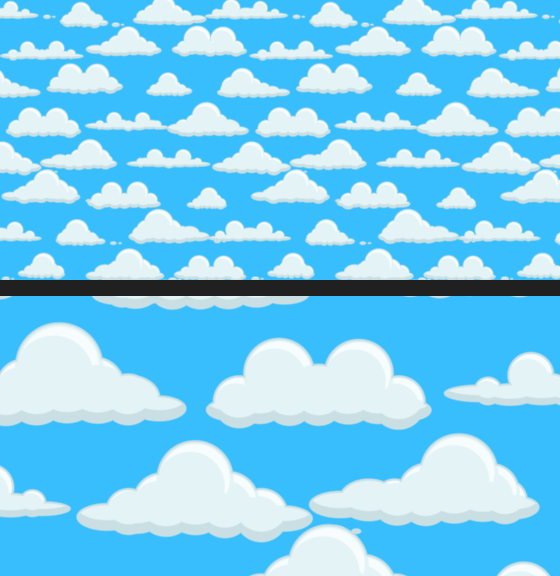
Top, the full canvas; bottom, a detail of the centre.
A WebGL 2 fragment shader for this pattern:

```glsl
#version 300 es
precision highp float;

uniform vec2 u_resolution;
out vec4 fragColor;

const vec3 SKY = vec3(0.22, 0.747, 0.992);
const vec3 BODY = vec3(0.893, 0.953, 0.966);
const vec3 SHADOW = vec3(0.79, 0.875, 0.89);
const vec3 HIGHLIGHT = vec3(0.97, 0.99, 0.995);
const vec2 CELL = vec2(0.297, 0.131);
const float REPEAT_COLUMNS = 3.0;
const float RIM = 0.0025;
const int TOWER_PUFFS = 5;
const int SOLID_PUFFS = 12;
const int ALL_PUFFS = 14;

struct Cloud {
    vec2 size;
    float peak;
    float seed;
    bool twin;
    int puffs;
};

float hash(vec2 p) {
    vec3 v = fract(vec3(p.xyx) * 0.1031);
    v += dot(v, v.yzx + 33.33);
    return fract((v.x + v.y) * v.z);
}

float ellipseDistance(vec2 p, vec2 radius) {
    float k = length(p / radius);
    return k * (k - 1.0) / max(length(p / (radius * radius)), 1e-4);
}

float fill(float dist, float aa) {
    return 1.0 - smoothstep(-aa, aa, dist);
}

// Centre in xy and radii in zw: tower from back to front, base lobes, wisps
vec4 puff(int i, Cloud c) {
    float vary = hash(vec2(float(i) * 7.0 + 3.0, c.seed));
    if (i < TOWER_PUFFS) {
        float j = float(i);
        float side = (1.0 - 0.5 * floor(j / 2.0)) * (mod(j, 2.0) * 2.0 - 1.0);
        float away = abs(side);
        float level = c.twin ? 1.0 - 2.0 * abs(away - 0.5) : pow(1.0 - away, 1.3);
        level *= away > 0.0 ? mix(0.72, 1.0, vary) : 1.0;
        float r = c.size.y * mix(0.25, 0.41, level) * mix(0.92, 1.1, vary);
        float top = c.size.y * mix(0.52, 1.0, level);
        float limit = 0.37 * c.size.x;
        float x = clamp(c.peak + side * (c.twin ? 0.36 : 0.3) * c.size.x, -limit, limit);
        return vec4(x, max(r * 0.6, top - r), r, r);
    }
    if (i < SOLID_PUFFS) {
        float t = float(i - TOWER_PUFFS) / 3.0 - 1.0;
        float ry = c.size.y * mix(0.26, 0.125, t * t) * mix(0.85, 1.2, vary);
        float rx = 0.12 * c.size.x * mix(0.85, 1.25, vary);
        float y = ry + c.size.y * 0.05 * (t * t + vary);
        return vec4(t * 0.4 * c.size.x, y, rx, ry);
    }
    float k = float(i - SOLID_PUFFS);
    vec2 wisp = vec2(0.014, 0.008) * (1.0 - 0.5 * k) * mix(0.7, 1.1, vary);
    return vec4(0.56 * c.size.x + 0.02 + 0.024 * k, 0.01, wisp);
}

vec3 paintCloud(vec3 color, vec2 p, Cloud c, float aa) {
    float outline = 1.0;
    float lit = 1.0;
    float shine = 0.0;
    float lift = 0.09 * c.size.y + 0.002;
    for (int i = 0; i < c.puffs; i++) {
        vec4 shape = puff(i, c);
        vec2 q = p - shape.xy;
        float dist = ellipseDistance(q, shape.zw);
        outline = min(outline, dist);
        lit = min(lit, ellipseDistance(q - vec2(0.0, lift), shape.zw));

        // Nearer puffs hide the crescents behind them
        shine *= 1.0 - fill(dist, aa);
        if (i < TOWER_PUFFS) {
            vec2 inner = shape.zw * 0.9;
            float cut = ellipseDistance(q + vec2(0.13, 0.2) * shape.zw, inner);
            shine = max(shine, fill(max(ellipseDistance(q, inner), -cut), aa));
        }
    }
    // Grey rim and underside surround the lit body
    float light = fill(max(lit, outline + RIM), aa);
    vec3 cloud = mix(SHADOW, BODY, light);
    cloud = mix(cloud, HIGHLIGHT, shine * light);
    return mix(color, cloud, fill(outline, aa));
}

// Compact, flat or tall proportions
vec2 cloudSize(float kind, float vary) {
    if (kind < 0.2) return mix(vec2(0.13, 0.075), vec2(0.175, 0.098), vary);
    if (kind < 0.42) return mix(vec2(0.28, 0.07), vec2(0.3, 0.082), vary);
    return mix(vec2(0.245, 0.104), vec2(0.275, 0.128), vary);
}

void main() {
    vec2 p = gl_FragCoord.xy / u_resolution.y;
    float aa = 1.1 / u_resolution.y;
    vec3 color = SKY;

    // Staggered rows, painted from the top down
    for (int dy = 1; dy >= -1; dy--) {
        float row = floor(p.y / CELL.y) + float(dy);
        float stagger = 0.5 * mod(row, 2.0);
        for (int dx = -1; dx <= 1; dx++) {
            float column = floor(p.x / CELL.x - stagger) + float(dx);
            vec2 id = vec2(mod(column, REPEAT_COLUMNS), row) + 11.0;
            float seed = id.x + id.y * REPEAT_COLUMNS;
            float kind = fract(seed * 0.618);
            vec2 size = cloudSize(kind, hash(id));
            bool twin = kind > 0.2 && kind < 0.62;
            float peak = twin ? 0.0 : (hash(id + 73.0) - 0.5) * 0.36 * size.x;
            int puffs = hash(id + 97.0) > 0.65 ? ALL_PUFFS : SOLID_PUFFS;
            vec2 jitter = (vec2(hash(id + 17.0), hash(id + 41.0)) - 0.5) * vec2(0.03, 0.034);
            vec2 anchor = vec2(column + 0.5 + stagger, row) * CELL + jitter;
            color = paintCloud(color, p - anchor, Cloud(size, peak, seed, twin, puffs), aa);
        }
    }
    fragColor = vec4(color, 1.0);
}
```
